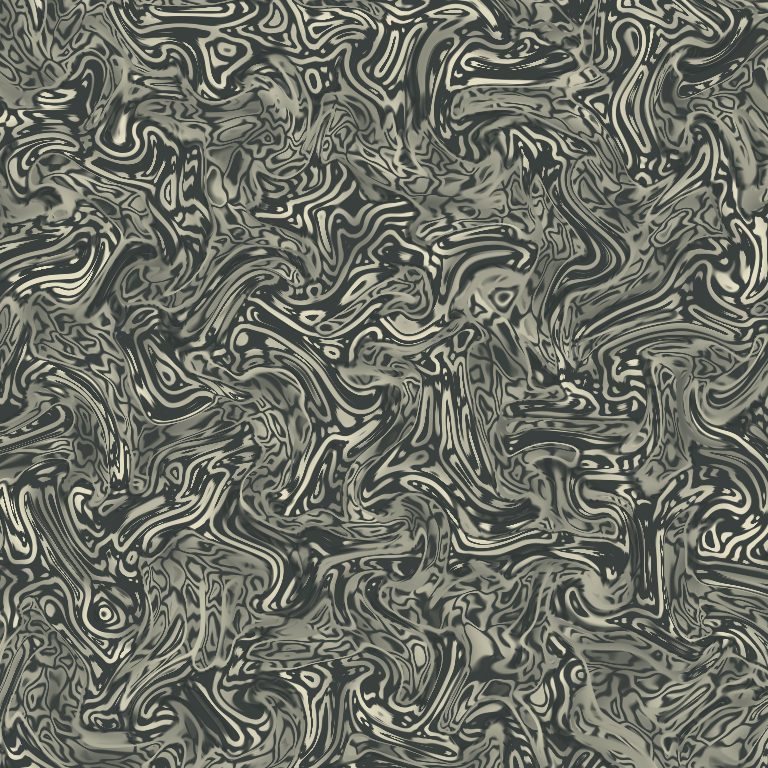
This pattern is drawn by a Shadertoy shader. Its source:

```glsl
// Dense marbled ornament: cream whorls and grey nested cells on charcoal.
// Scattered vortices twist the plane; evenly spaced contour strokes of a noise
// height field alternate with outlined clusters of fine rings in Voronoi cells.

const float TAU = 6.2831853;
const vec3 CHARCOAL = vec3(0.185, 0.21, 0.205);
const vec3 CREAM = vec3(0.89, 0.87, 0.76);

vec2 hash2(vec2 p) {
    vec3 q = fract(p.xyx * vec3(0.1031, 0.1030, 0.0973));
    q += dot(q, q.yzx + 33.33);
    return fract((q.xx + q.yz) * q.zy);
}

float cornerSlope(vec2 cell, vec2 corner, vec2 f) {
    return dot(hash2(cell + corner) * 2.0 - 1.0, f - corner);
}

// Gradient noise, roughly -0.7 to 0.7
float noise(vec2 p) {
    p += 100.0;
    vec2 i = floor(p), f = p - i;
    vec2 u = f * f * f * (f * (f * 6.0 - 15.0) + 10.0);
    float low = mix(cornerSlope(i, vec2(0, 0), f), cornerSlope(i, vec2(1, 0), f), u.x);
    float high = mix(cornerSlope(i, vec2(0, 1), f), cornerSlope(i, vec2(1, 1), f), u.x);
    return mix(low, high, u.y);
}

// Twists the plane around one random vortex per grid cell
vec2 swirl(vec2 p, float scale, float twist) {
    vec2 g = p * scale, cell = floor(g), shift = vec2(0);
    for (int y = -1; y <= 1; y++)
    for (int x = -1; x <= 1; x++) {
        vec2 id = cell + vec2(x, y);
        vec2 rnd = hash2(id + 61.0);
        vec2 d = g - id - mix(vec2(0.2), vec2(0.8), hash2(id + 17.0));
        float fall = max(1.0 - length(d) / mix(0.65, 1.15, rnd.x), 0.0);
        float a = twist * (rnd.y < 0.5 ? -1.0 : 1.0) * fall * fall;
        shift += mat2(cos(a), sin(a), -sin(a), cos(a)) * d - d;
    }
    return p + shift / scale;
}

vec2 marbled(vec2 p, float twist) {
    vec2 drift = vec2(noise(p * 7.0 + 3.0), noise(p * 7.0 + 47.0));
    return swirl(p + 0.025 * drift, 7.0, twist);
}

float height(vec2 p) {
    vec2 q = marbled(p, 2.8);
    return noise(q * 9.0 + 9.0) + 0.45 * noise(q * 21.0 + 31.0);
}

// Contour wave of near constant spacing: blends two octaves chosen by the slope
float contourWave(vec2 p, float frequency) {
    const float STEP = 0.0008;
    float h = height(p);
    vec2 slope = vec2(height(p + vec2(STEP, 0)), height(p + vec2(0, STEP))) - h;
    float level = log2(frequency / max(length(slope) / STEP, 5.0));
    float phase = TAU * h * exp2(floor(level));
    return mix(cos(phase), cos(2.0 * phase), smoothstep(0.1, 0.9, fract(level)));
}

// Distance gap between the two nearest Voronoi seeds: 0 on cell borders
float cellDepth(vec2 p) {
    vec2 cell = floor(p);
    float first = 9.0, second = 9.0;
    for (int y = -1; y <= 1; y++)
    for (int x = -1; x <= 1; x++) {
        vec2 id = cell + vec2(x, y);
        float d = length(id + hash2(id + 200.0) - p);
        second = min(second, max(first, d));
        first = min(first, d);
    }
    return second - first;
}

// Thick and thin strokes, swelling into cream blots or sinking into dark pools
float strokeTone(vec2 p, vec2 q) {
    float blot = noise(q * 15.0 + 71.0);
    float ink = contourWave(p, 72.0) + 1.1 * noise(q * 34.0 + 5.0) + 5.0 * blot * blot * blot;
    float strength = clamp(0.72 + 0.8 * noise(q * 14.0 + 23.0), 0.4, 1.0);
    return 0.06 + strength * smoothstep(-0.2, 0.65, ink);
}

// Fine nested rings with wobbling outlines
float ringTone(vec2 q) {
    vec2 wobble = vec2(noise(q * 52.0), noise(q * 52.0 + 53.0));
    float rings = 2.1 * cellDepth(q * 29.0 + 0.5 * wobble);
    float wave = smoothstep(0.05, 0.8, 0.5 - 0.5 * cos(TAU * rings));
    wave = mix(wave, 0.45, smoothstep(0.6, 1.1, fwidth(rings)));
    float strength = clamp(0.5 + 0.7 * noise(q * 18.0 + 83.0), 0.25, 0.9);
    return 0.06 + strength * wave;
}

void mainImage(out vec4 fragColor, in vec2 fragCoord) {
    vec2 p = fragCoord / iResolution.y;
    vec2 q = marbled(p, 2.8);

    // Clusters of fine rings lie among the bold strokes
    float region = noise(q * 8.0 + 13.0) + 0.55 * noise(q * 21.0 + 37.0);
    float bold = smoothstep(-0.03, 0.03, region);
    float tone = mix(ringTone(marbled(p, 1.3)), strokeTone(p, q), bold);

    // Each cluster has a light rim with a dark groove around it
    tone *= mix(0.25, 1.0, smoothstep(0.01, 0.05, abs(region)));
    float rim = smoothstep(0.045, 0.015, abs(region + 0.075));
    tone = mix(tone, 0.6 + 0.6 * noise(q * 16.0 + 91.0), rim);

    fragColor = vec4(mix(CHARCOAL, CREAM, clamp(tone, 0.0, 1.0)), 1.0);
}
```
